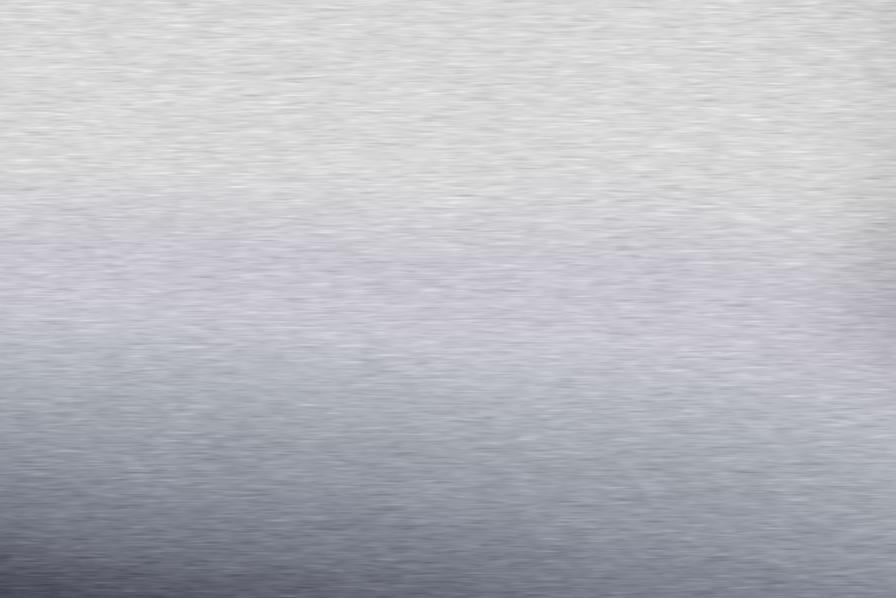
Reproduce this texture procedurally as a WebGL 1 fragment shader.

```glsl
precision highp float;
uniform vec2 u_resolution;

#define HAIR_CELL vec2(0.034, 0.0025)
#define FIBRE_CELL vec2(0.018, 0.0031)
#define MOTTLE_CELL vec2(0.034, 0.0068)
#define HAIR_GAIN 0.044
#define FIBRE_GAIN 0.029
#define MOTTLE_GAIN 0.017
#define TILT 0.26
#define EDGE_SHADE 0.045

const vec3 SILVER = vec3(0.845, 0.845, 0.848);
const vec3 LAVENDER = vec3(0.783, 0.780, 0.816);
const vec3 MIST = vec3(0.680, 0.700, 0.722);
const vec3 STEEL = vec3(0.580, 0.600, 0.640);
const vec3 SLATE = vec3(0.485, 0.498, 0.548);
const vec3 SHADOW = vec3(0.290, 0.300, 0.350);

vec3 hash3(vec2 cell) {
  vec3 p = fract(cell.xyx * vec3(0.1031, 0.1030, 0.0973));
  p += dot(p, p.yxz + 33.33);
  return fract((p.xxy + p.yzz) * p.zyx);
}

// Cellular noise: one soft grain per cell, few of them strong, stretched by the cell
float grains(vec2 p, vec2 cellSize, float seed) {
  vec2 q = p / cellSize + seed;
  vec2 home = floor(q);
  float sum = 0.0;
  for (int j = -1; j <= 1; j++) {
    for (int i = -1; i <= 1; i++) {
      vec2 cell = home + vec2(float(i), float(j));
      vec3 rnd = hash3(cell);
      vec2 d = q - cell - rnd.xy;
      float body = max(1.0 - dot(d, d), 0.0);
      float tone = 2.0 * rnd.z - 1.0;
      sum += body * body * tone * abs(tone);
    }
  }
  return sum;
}

// Sheen from dark slate at the foot to silver at the head
vec3 sheen(float t) {
  vec3 c = mix(SHADOW, SLATE, smoothstep(-0.13, 0.08, t));
  c = mix(c, STEEL, smoothstep(0.05, 0.19, t));
  c = mix(c, MIST, smoothstep(0.16, 0.34, t));
  c = mix(c, LAVENDER, smoothstep(0.29, 0.47, t));
  return mix(c, SILVER, smoothstep(0.53, 0.73, t));
}

void main() {
  vec2 uv = gl_FragCoord.xy / u_resolution;
  vec2 p = gl_FragCoord.xy / u_resolution.y;

  // Broad light, darker toward the lower left, with a slow sway
  float sway = 0.012 * sin(5.0 * uv.x + 1.0) + 0.006 * sin(11.0 * uv.x + 4.0 * uv.y);
  float t = uv.y + TILT * (uv.x - 0.5) * (1.0 - uv.y) + sway;
  vec3 color = sheen(t);

  // Faint shade along the right edge, deepest at mid height
  float edge = smoothstep(0.82, 1.02, uv.x + 0.04 * sin(6.0 * uv.y));
  float rim = smoothstep(0.91, 1.01, uv.x) * smoothstep(0.80, 0.60, uv.y);
  color -= EDGE_SHADE * (edge + rim) * smoothstep(0.25, 0.50, uv.y);

  // Brushed grain
  float grain = HAIR_GAIN * grains(p, HAIR_CELL, 17.0)
              + FIBRE_GAIN * grains(p, FIBRE_CELL, 71.0)
              + MOTTLE_GAIN * grains(p, MOTTLE_CELL, 139.0);
  color += grain;

  gl_FragColor = vec4(clamp(color, 0.0, 1.0), 1.0);
}
```
